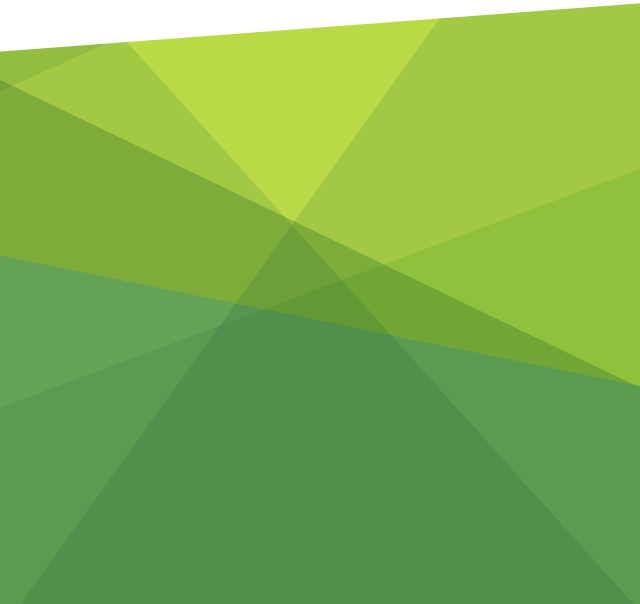
A Shadertoy shader for this background:

```glsl
// Flat background of translucent angular sheets on lime, olive and green.
// Every sheet is a half-plane bounded by one straight line; overlapping
// sheets multiply their tints, and a slanted white strip crosses the top.

const vec3 LIME  = vec3(0.729, 0.851, 0.275);
const vec3 GREEN = vec3(0.451, 0.686, 0.357);
const vec3 WHITE = vec3(1.0);

const vec3 DIAGONAL_TINT = vec3(0.868, 0.926, 0.950);
const vec3 SLOPE_TINT    = vec3(0.895, 0.958, 0.920);
const vec3 OLIVE_TINT    = vec3(0.780, 0.857, 0.885);
const vec3 CORNER_TINT   = vec3(0.910, 0.940, 0.970);

// Smooth coverage below a line, given its heights at the left and right edges.
float below(vec2 uv, float leftY, float rightY) {
    float d = mix(leftY, rightY, uv.x) - uv.y;
    // Length of the gradient of d over one pixel.
    float pixel = length(vec2(rightY - leftY, 1.0) / iResolution.xy);
    return clamp(0.5 + d / pixel, 0.0, 1.0);
}

// Lay a translucent sheet over a colour.
vec3 tintBy(vec3 color, vec3 tint, float coverage) {
    return color * mix(WHITE, tint, coverage);
}

void mainImage(out vec4 fragColor, in vec2 fragCoord) {
    vec2 uv = fragCoord / iResolution.xy;

    // Lime upper area, olive band, then the green lower area
    vec3 color = tintBy(LIME, OLIVE_TINT, below(uv, 0.8678, 0.3581));
    color = mix(color, GREEN, below(uv, 0.5771, 0.3609));

    // Two crossing diagonals leave a bright wedge above, a dark one below
    color = tintBy(color, DIAGONAL_TINT, below(uv, 1.1639, -0.0124));
    color = tintBy(color, DIAGONAL_TINT, below(uv, -0.0482, 1.4332));

    // Gentle rising slope and the small upper left corner
    color = tintBy(color, SLOPE_TINT, below(uv, 0.3251, 0.7204));
    color = tintBy(color, CORNER_TINT, 1.0 - below(uv, 0.8485, 1.3278));

    // White strip along the top
    color = mix(WHITE, color, below(uv, 0.9146, 0.9945));
    fragColor = vec4(color, 1.0);
}
```
